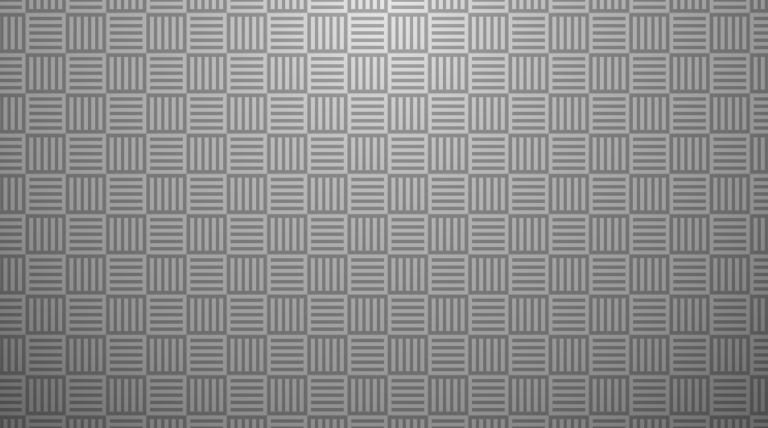
This pattern is drawn by a WebGL 2 fragment shader. Its source:

```glsl
#version 300 es
precision highp float;
// Basket-weave checkerboard: light tiles with five dark horizontal slots
// alternate with dark tiles carrying five light vertical bars.
// Box distances shape the bars; a glow from the top centre shades the metal.

uniform vec2 u_resolution;
out vec4 fragColor;

const float TILE_SIZE = 0.0524;                // in canvas widths
const vec2 GRID_ORIGIN = vec2(0.0333, 0.0165); // corner of the first whole tile
const float BAR_PITCH = 0.18;                  // in tiles, as are the sizes below
const vec2 SLOT_HALF = vec2(0.405, 0.043);
const vec2 RIB_HALF = vec2(0.405, 0.050);
const float DARK_RATIO = 0.72;
const vec3 METAL_TINT = vec3(1.0, 1.003, 1.0);

float boxDistance(vec2 p, vec2 halfSize) {
    vec2 d = abs(p) - halfSize;
    return length(max(d, 0.0)) + min(max(d.x, d.y), 0.0);
}

float coverage(float dist, float soft) {
    return 1.0 - smoothstep(-soft, soft, dist);
}

// Five parallel bars lying along x, stacked along y.
float fiveBars(vec2 p, vec2 halfSize, float soft) {
    float index = clamp(round(p.y / BAR_PITCH), -2.0, 2.0);
    return coverage(boxDistance(p - vec2(0.0, index * BAR_PITCH), halfSize), soft);
}

// Checkerboard with smoothed edges: 1 on odd tiles, 0 on even ones.
float checker(vec2 cell, vec2 local, float soft) {
    vec2 edge = clamp((0.5 - abs(local)) / soft, 0.0, 1.0);
    float parity = mod(cell.x + cell.y, 2.0) * 2.0 - 1.0;
    return 0.5 + 0.5 * parity * edge.x * edge.y;
}

// Brightness of the light metal, falling away from the lamp.
float lampShade(vec2 p, vec2 lamp) {
    float d = length(p - lamp);
    float glow = 0.06 * exp(-40.0 * d * d);
    float cornerFade = 0.06 * smoothstep(0.5, 0.78, d);
    return 0.84 - 0.5 * d + glow - cornerFade;
}

void main() {
    vec2 p = gl_FragCoord.xy / u_resolution.x;
    vec2 lamp = vec2(0.5, u_resolution.y / u_resolution.x);
    float soft = 0.8 / (u_resolution.x * TILE_SIZE);

    // Tile grid
    vec2 grid = (p - GRID_ORIGIN) / TILE_SIZE;
    vec2 cell = floor(grid);
    vec2 local = fract(grid) - 0.5;

    // Tile faces
    float slottedTile = 1.0 - fiveBars(local, SLOT_HALF, soft);
    float ribbedTile = fiveBars(local.yx, RIB_HALF, soft);
    float lightness = mix(ribbedTile, slottedTile, checker(cell, local, soft));

    // Metal shading
    float tone = lampShade(p, lamp) * mix(DARK_RATIO, 1.0, lightness);
    fragColor = vec4(METAL_TINT * tone, 1.0);
}
```
